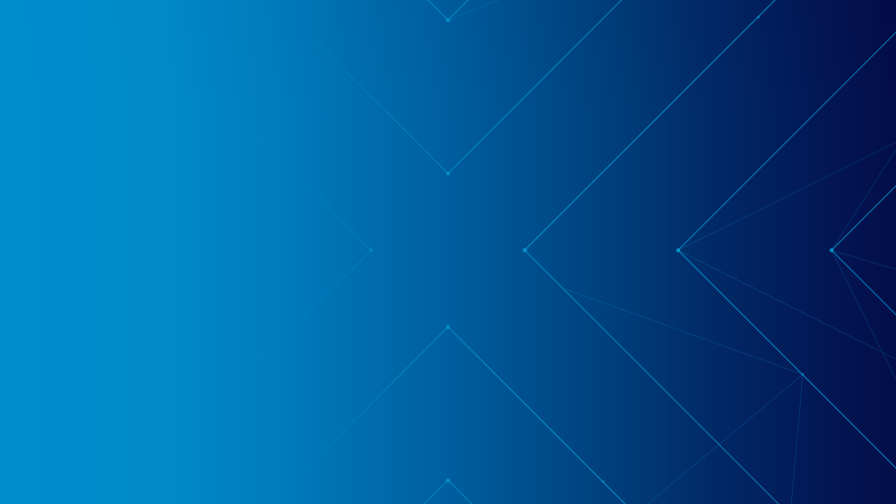
Write a WebGL 2 fragment shader that draws this background.

```glsl
#version 300 es
precision highp float;
uniform vec2 u_resolution;
out vec4 outColor;

const float SPACING = 0.3044;

// Horizontal gradient: rgb plus stop position
vec3 backdrop(float t) {
    vec4 stops[8] = vec4[8](
        vec4(0.0, 0.555, 0.81, 0.0), vec4(0.0, 0.54, 0.79, 0.18),
        vec4(0.0, 0.48, 0.73, 0.32), vec4(0.0, 0.37, 0.62, 0.50),
        vec4(0.0, 0.25, 0.49, 0.675), vec4(0.005, 0.16, 0.40, 0.80),
        vec4(0.01, 0.09, 0.33, 0.92), vec4(0.01, 0.055, 0.285, 1.0));
    vec3 color = stops[0].rgb;
    for (int i = 1; i < 8; i++) {
        float k = clamp((t - stops[i - 1].w) / (stops[i].w - stops[i - 1].w), 0.0, 1.0);
        color = mix(color, stops[i].rgb, k);
    }
    return color;
}

float segment(vec2 p, vec2 a, vec2 b) {
    vec2 pa = p - a, ba = b - a;
    return length(pa - ba * clamp(dot(pa, ba) / dot(ba, ba), 0.0, 1.0));
}

// Smooth coverage of a shape of the given half width
float cover(float dist, float halfWidth) {
    return clamp((halfWidth - dist) * u_resolution.y + 0.5, 0.0, 1.0);
}

// Signed offset to the nearest chevron level
float level(float d) {
    return (fract(d / SPACING) - 0.5) * SPACING;
}

void main() {
    vec2 uv = gl_FragCoord.xy / u_resolution;
    vec2 p = (gl_FragCoord.xy - 0.5 * u_resolution) / u_resolution.y - vec2(0.0, 0.0035);
    vec3 color = backdrop(uv.x + 0.015 * smoothstep(0.25, 0.5, p.y));
    vec3 cyan = vec3(0.03, 0.64, 0.86);
    float fade = smoothstep(-0.42, 0.2, p.x);

    // Thin rays fanning out from the nodes: start and end points
    vec2 corner = vec2(0.704, -0.2465);
    vec4 rays[9] = vec4[9](
        vec4(0.456, 0.0, 0.889, 0.214), vec4(0.456, 0.0, 0.889, -0.216),
        vec4(0.761, 0.0, 0.889, 0.200), vec4(0.761, 0.0, 0.889, -0.038),
        vec4(0.761, 0.0, 0.889, -0.256), vec4(0.234, -0.0775, corner),
        vec4(corner, 0.396, -0.504), vec4(corner, 0.681, -0.504),
        vec4(0.0, 0.457, 0.102, 0.497));
    float rayDist = 1.0;
    for (int i = 0; i < 9; i++) rayDist = min(rayDist, segment(p, rays[i].xy, rays[i].zw));
    color = mix(color, cyan, 0.2 * cover(rayDist, 0.0008));

    // Nested chevrons facing the four sides
    vec2 a = abs(p);
    float chevron = abs(level(abs(a.x - a.y))) * 0.7071;
    color = mix(color, cyan, 0.65 * fade * cover(chevron, 0.0011));

    // Nodes at the chevron tips and a few along their arms
    float tip = length(vec2(level(max(a.x, a.y)), min(a.x, a.y)));
    float node = min(distance(p, vec2(0.616, 0.462)), distance(p, vec2(0.308, -0.459)));
    node = min(node, distance(p, corner));
    float dots = max(cover(tip, 0.004), 0.7 * cover(node, 0.0024));
    color = mix(color, cyan, 0.75 * fade * dots);

    outColor = vec4(color, 1.0);
}
```
